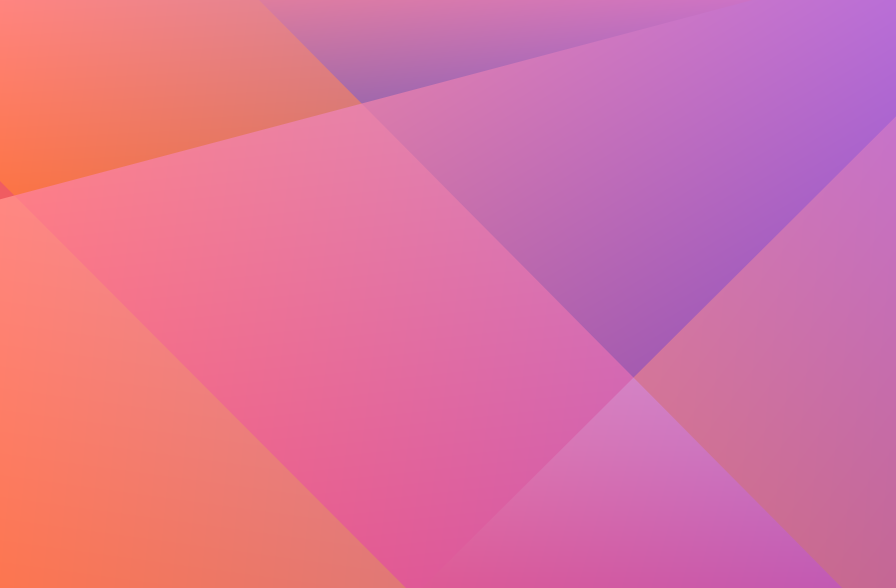
Give the GLSL for this background, as a WebGL 1 fragment shader.

```glsl
precision highp float;

uniform vec2 u_resolution;

float cross2(vec2 a, vec2 b) {
    return a.x * b.y - a.y * b.x;
}

// Smooth coverage of the half plane to the left of the line from a to b.
float leftOf(vec2 uv, vec2 a, vec2 b, vec2 size) {
    vec2 along = normalize((b - a) * size);
    return clamp(cross2(along, (uv - a) * size) + 0.5, 0.0, 1.0);
}

// Linear gradient that takes one colour at each of three anchors.
vec3 gradient3(vec2 uv, vec2 a, vec3 colorA, vec2 b, vec3 colorB, vec2 c, vec3 colorC) {
    vec2 ab = b - a;
    vec2 ac = c - a;
    vec2 ap = uv - a;
    float area = cross2(ab, ac);
    float weightB = cross2(ap, ac) / area;
    float weightC = cross2(ab, ap) / area;
    return colorA + (colorB - colorA) * weightB + (colorC - colorA) * weightC;
}

void main() {
    vec2 uv = gl_FragCoord.xy / u_resolution;

    // Four fold lines across the canvas
    float rightOfRidge = leftOf(uv, vec2(0.289, 1.0), vec2(0.940, 0.0), u_resolution);
    float aboveCorner = leftOf(uv, vec2(0.0, 0.692), vec2(0.453, 0.0), u_resolution);
    float aboveSlope = leftOf(uv, vec2(0.0, 0.661), vec2(0.840, 1.0), u_resolution);
    float aboveRise = leftOf(uv, vec2(0.471, 0.0), vec2(1.0, 0.802), u_resolution);

    // Facets above the slope
    vec3 topOrange = gradient3(uv,
        vec2(0.0, 1.0), vec3(1.0, 0.52, 0.50),
        vec2(0.0, 0.70), vec3(0.99, 0.46, 0.29),
        vec2(0.39, 0.83), vec3(0.86, 0.48, 0.47));
    vec3 topMauve = gradient3(uv,
        vec2(0.30, 1.0), vec3(0.87, 0.49, 0.62),
        vec2(0.40, 0.83), vec3(0.64, 0.41, 0.67),
        vec2(0.82, 1.0), vec3(0.80, 0.45, 0.77));
    vec3 redWedge = vec3(0.94, 0.36, 0.38);

    // Facets below the slope
    vec3 centerPink = gradient3(uv,
        vec2(0.03, 0.66), vec3(0.99, 0.49, 0.53),
        vec2(0.455, 0.01), vec3(0.88, 0.35, 0.585),
        vec2(0.70, 0.36), vec3(0.83, 0.41, 0.70));
    vec3 lowerOrange = gradient3(uv,
        vec2(0.0, 0.66), vec3(1.0, 0.53, 0.51),
        vec2(0.0, 0.0), vec3(0.99, 0.46, 0.31),
        vec2(0.45, 0.0), vec3(0.88, 0.47, 0.46));
    vec3 upperViolet = gradient3(uv,
        vec2(0.41, 0.81), vec3(0.855, 0.48, 0.67),
        vec2(1.0, 0.99), vec3(0.725, 0.43, 0.84),
        vec2(0.705, 0.37), vec3(0.65, 0.36, 0.69));
    vec3 rightRose = gradient3(uv,
        vec2(1.0, 0.79), vec3(0.78, 0.45, 0.79),
        vec2(0.715, 0.36), vec3(0.83, 0.46, 0.60),
        vec2(0.95, 0.01), vec3(0.78, 0.41, 0.57));
    vec3 lowerMagenta = gradient3(uv,
        vec2(0.707, 0.35), vec3(0.83, 0.51, 0.77),
        vec2(0.475, 0.0), vec3(0.87, 0.35, 0.58),
        vec2(0.935, 0.0), vec3(0.76, 0.35, 0.70));

    // Join the facets along the folds
    vec3 top = mix(mix(redWedge, topOrange, aboveCorner), topMauve, rightOfRidge);
    vec3 left = mix(lowerOrange, mix(lowerMagenta, centerPink, aboveRise), aboveCorner);
    vec3 right = mix(rightRose, upperViolet, aboveRise);
    vec3 color = mix(mix(left, right, rightOfRidge), top, aboveSlope);

    gl_FragColor = vec4(clamp(color, 0.0, 1.0), 1.0);
}
```
